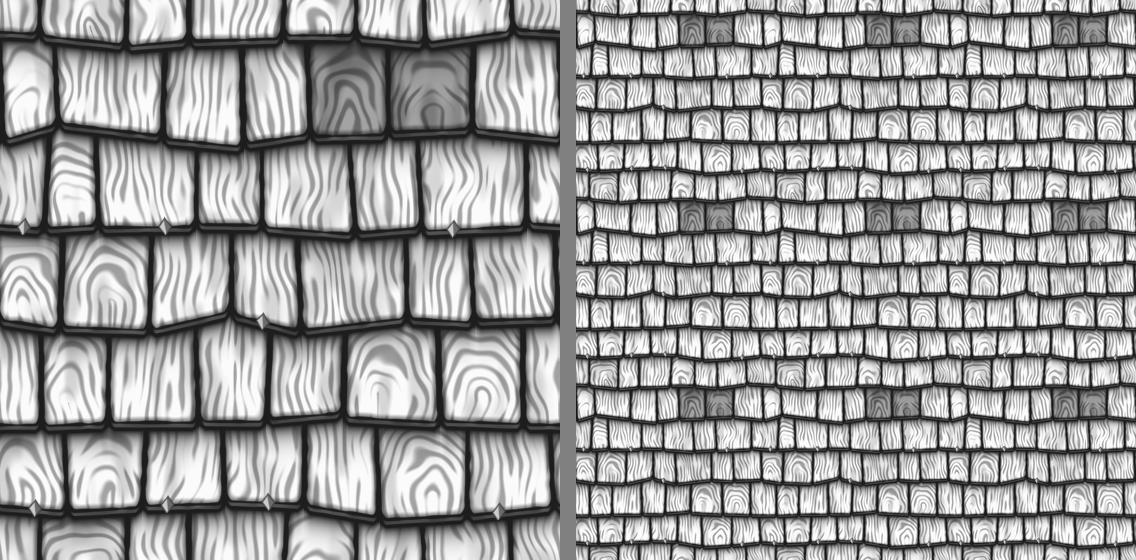
Left, the tile; right, the same tile 3 across and 3 down.
Write a Shadertoy shader that draws this texture.

```glsl
#define GRID vec2(7.0, 6.0)
#define GAP_JITTER 0.36
#define GAP_SLANT 0.16
#define LIP_JITTER 0.24
#define GAP_WIDTH 0.0048
#define LIP_WIDTH 0.0165
#define SHADOW_LENGTH 0.019
#define GRAIN_FREQ 58.0
#define ARCH_SHARE 0.33
#define DARK_SHARE 0.11
#define CHIP_SHARE 0.36
#define INK 0.115

const vec2 ORIGIN = vec2(0.92, 0.47);

float hash(vec2 p) {
    return fract(sin(dot(p, vec2(127.1, 311.7))) * 43758.5453);
}

// Random value of a shingle, wrapped over the canvas
float cellRandom(vec2 cell, float seed) {
    return hash(mod(cell, GRID) + seed * 13.7);
}

float noise(vec2 p) {
    vec2 i = floor(p), f = fract(p);
    f = f * f * (3.0 - 2.0 * f);
    return mix(mix(hash(i), hash(i + vec2(1, 0)), f.x),
               mix(hash(i + vec2(0, 1)), hash(i + vec2(1, 1)), f.x), f.y);
}

float smoothMin(float a, float b, float k) {
    float h = max(k - abs(a - b), 0.0) / k;
    return min(a, b) - 0.25 * k * h * h;
}

float rowShift(float row) {
    return ORIGIN.x - 0.5 * mod(row, 2.0);
}

// Slanted gap on the left of a shingle, at a height above the row base
float gapX(vec2 cell, float height) {
    return cell.x + rowShift(cell.y) + GAP_JITTER * (cellRandom(cell, 1.0) - 0.5)
         + GAP_SLANT * (cellRandom(cell, 2.0) - 0.5) * height;
}

// Column index, left gap and right gap of the shingle at p
vec3 findShingle(vec2 p, float row) {
    float height = max(p.y - row - ORIGIN.y, 0.0);
    float i = floor(p.x - rowShift(row));
    if (p.x < gapX(vec2(i, row), height)) i -= 1.0;
    else if (p.x >= gapX(vec2(i + 1.0, row), height)) i += 1.0;
    return vec3(i, gapX(vec2(i, row), height), gapX(vec2(i + 1.0, row), height));
}

// Height of the lower edge of a row, notched at the gaps
float lipY(vec2 p, float row) {
    vec3 s = findShingle(p, row);
    vec2 cell = vec2(s.x, row);
    float t = (p.x - s.y) / (s.z - s.y);
    float corner = mix(cellRandom(cell, 3.0), cellRandom(cell + vec2(1, 0), 3.0), t) - 0.5;
    float offset = 0.05 * (cellRandom(cell, 4.0) - 0.5);
    float notch = 0.045 * smoothstep(0.09, 0.0, min(p.x - s.y, s.z - p.x));
    return row + ORIGIN.y + LIP_JITTER * corner + offset + notch;
}

// Brushed wood grain: wavy upright strokes or nested arches
float grain(vec2 q, float width, vec2 cell, float px) {
    vec2 seed = 40.0 * vec2(cellRandom(cell, 5.0), cellRandom(cell, 6.0));
    vec2 bend = vec2(noise(q * vec2(22, 17) + seed), noise(q * 24.0 + seed.yx)) - 0.5;
    vec2 w = q + bend * vec2(0.026, 0.03);
    float across = w.x + (cellRandom(cell, 7.0) - 0.5) * 0.25 * w.y;
    if (cellRandom(cell, 8.0) < ARCH_SHARE) {
        vec2 center = vec2(width * mix(0.4, 0.6, cellRandom(cell, 9.0)), 0.045);
        vec2 d = w - center;
        across = length(vec2(d.x, max(d.y, 0.0) * mix(0.45, 0.85, cellRandom(cell, 10.0))));
    }
    float f = across * GRAIN_FREQ + seed.x;
    float strength = noise(vec2(floor(f) * 7.31, q.y * 26.0 + seed.y));
    float halfWidth = 0.05 + 0.24 * strength;
    float soft = 0.09 + GRAIN_FREQ * px * 0.5;
    float stroke = 1.0 - smoothstep(halfWidth - soft, halfWidth + soft, abs(fract(f) - 0.5));
    return stroke * smoothstep(0.1, 0.5, strength);
}

void mainImage(out vec4 fragColor, in vec2 fragCoord) {
    float px = 1.0 / min(iResolution.x, iResolution.y);
    vec2 p = fragCoord / iResolution.xy * GRID;

    // Row and shingle under this point
    float row = floor(p.y - ORIGIN.y);
    if (p.y < lipY(p, row)) row -= 1.0;
    else if (p.y >= lipY(p, row + 1.0)) row += 1.0;
    vec3 s = findShingle(p, row);
    vec2 cell = vec2(s.x, row);

    // Distances to the sides, the lower lip and the row above
    float side = min(p.x - s.y, s.z - p.x) / GRID.x;
    float lip = (p.y - lipY(p, row)) / GRID.y;
    float above = (lipY(p, row + 1.0) - p.y) / GRID.y;
    float width = (s.z - s.y) / GRID.x;
    vec2 q = vec2((p.x - s.y) / GRID.x, (p.y - row - ORIGIN.y) / GRID.y);
    float wobble = noise(q * 60.0 + 30.0 * cellRandom(cell, 11.0)) - 0.5;
    float gap = GAP_WIDTH * mix(0.75, 1.25, cellRandom(cell, 12.0));
    float inset = smoothMin(side - gap, lip - LIP_WIDTH, 0.012) + 0.003 * wobble;

    // Wood face
    float dark = step(cellRandom(cell, 13.0), DARK_SHARE);
    float tone = mix(1.0, 0.64, dark);
    tone -= 0.16 * smoothstep(0.5, 0.9, noise(q * vec2(38, 14) + 9.0 * cell.yx * 0.0 + 20.0 * cellRandom(cell, 14.0)));
    tone *= 1.0 - 0.36 * grain(q, width, cell, px);
    tone *= mix(0.55, 1.0, smoothstep(0.0, 0.011, inset));
    tone = mix(INK, tone, 1.0 - exp(-max(above, 0.0) / SHADOW_LENGTH));
    float color = mix(INK, min(tone, 0.985), smoothstep(-px, px, inset));

    // Worn strip along the thickness of the lip
    float strip = smoothstep(0.0045, 0.0015, abs(lip - 0.0085 - 0.002 * wobble));
    color = mix(color, 0.29 + 0.12 * wobble, strip * smoothstep(0.004, 0.012, side));

    // Faceted chip knocked out of the lip
    float chipX = width * mix(0.2, 0.85, cellRandom(cell, 15.0));
    vec2 c = vec2(q.x - chipX, lip - 0.0145);
    c.x += 0.3 * c.y * (cellRandom(cell, 16.0) - 0.5);
    float chip = (1.0 - abs(c.x) / 0.0105 - abs(c.y) / 0.0145) * 0.0085;
    chip = cellRandom(cell, 17.0) < CHIP_SHARE ? chip : -1.0;
    float facet = mix(0.8, 0.42, smoothstep(-px, px, c.x + 0.15 * c.y));
    color = mix(color, 0.25, smoothstep(-0.0015 - px, -0.0015 + px, chip));
    color = mix(color, facet, smoothstep(-px, px, chip - 0.0005));

    fragColor = vec4(vec3(color), 1.0);
}
```
